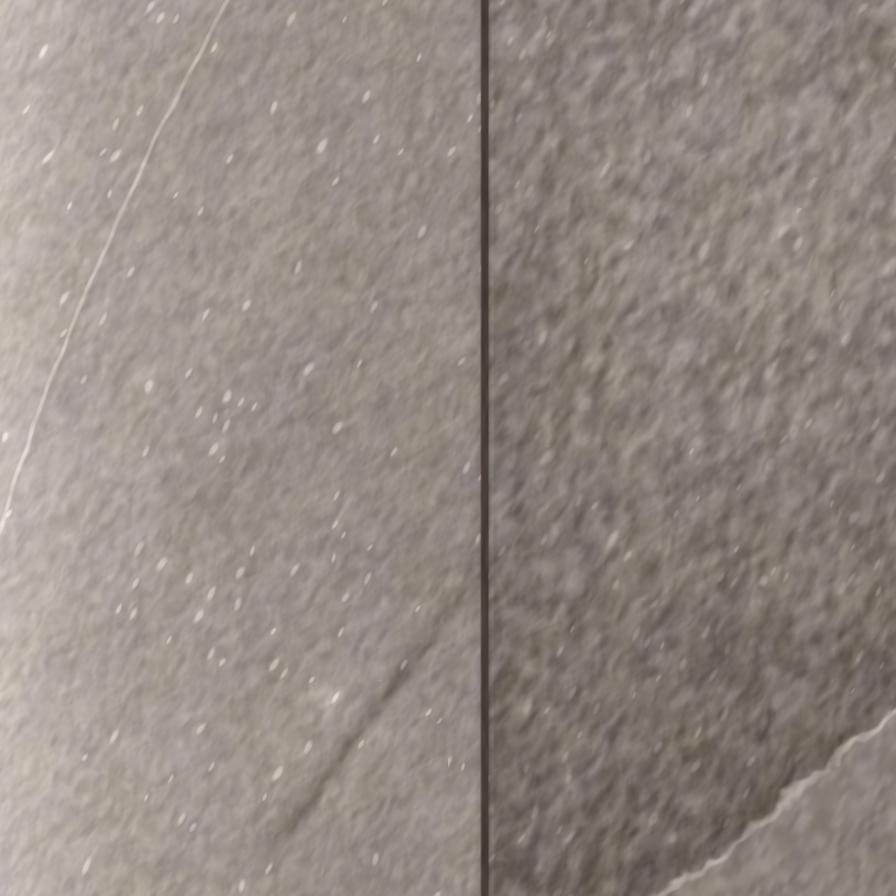
This texture is drawn by a three.js fragment shader. Its source:

```glsl
// Two grey-brown stone slabs split by a dark upright joint, with pale veins
// and a soft shadowed crack. Tone is built from gradients and slanted value
// noise; veins are distances to gentle curves, flecks come from a hashed grid.
varying vec2 vUv;

float hash(vec2 p) {
  return fract(sin(dot(p, vec2(127.1, 311.7))) * 43758.5453);
}

float noise(vec2 p) {
  vec2 i = floor(p), f = fract(p);
  f = f * f * (3.0 - 2.0 * f);
  return mix(mix(hash(i), hash(i + vec2(1, 0)), f.x),
             mix(hash(i + vec2(0, 1)), hash(i + vec2(1, 1)), f.x), f.y);
}

// Layered noise centred on zero
float fbm(vec2 p) {
  float sum = 0.0, amp = 0.5;
  for (int i = 0; i < 4; i++) {
    sum += amp * (noise(p) - 0.5);
    p = mat2(0.8, 0.6, -0.6, 0.8) * p * 2.03 + 17.3;
    amp *= 0.55;
  }
  return sum;
}

// Soft round patch of light or shade
float patchAt(vec2 p, vec2 centre, vec2 radius) {
  vec2 d = (p - centre) / radius;
  return exp(-dot(d, d));
}

// Sparse elongated mineral flecks, one candidate per cell
float flecks(vec2 q, float density) {
  vec2 cell = floor(q), f = fract(q) - 0.5;
  f -= 0.3 * (vec2(hash(cell + 3.1), hash(cell + 8.7)) - 0.5);
  float size = 0.14 + 0.18 * hash(cell + 5.3);
  float shape = 1.0 - smoothstep(0.3 * size, size, length(f * vec2(1.0, 0.8)));
  return shape * step(1.0 - density, hash(cell));
}

void main() {
  vec2 p = vUv;
  float rightSlab = step(0.54, p.x);

  // Coordinates across and along the slanted grain
  vec2 q = mat2(0.85, 0.53, -0.53, 0.85) * p;
  q = vec2(dot(p, vec2(0.87, -0.5)), dot(p, vec2(0.5, 0.87)));
  q += 0.006 * vec2(noise(p * 38.0), noise(p * 38.0 + 40.0));

  // Broad light: bright left edge, darker right slab
  float leftTone = 0.565 + 0.215 * exp(-p.x / 0.19);
  leftTone -= 0.025 * patchAt(p, vec2(0.49, 0.42), vec2(0.12, 0.14));
  float rightTone = 0.55 - 0.075 * smoothstep(0.85, 0.05, p.y);
  rightTone -= 0.03 * exp(-(p.x - 0.54) / 0.07);
  rightTone -= 0.03 * patchAt(p, vec2(0.61, 0.67), vec2(0.07, 0.1));
  rightTone += 0.03 * patchAt(p, vec2(0.86, 0.76), vec2(0.16, 0.12));
  float tone = mix(leftTone, rightTone, rightSlab);
  tone += 0.07 * fbm(q * vec2(9.0, 5.0) + 30.0 * rightSlab);

  // Grain, coarser and stronger on the right
  float fine = noise(q * vec2(165.0, 72.0)) - 0.5;
  float coarse = noise(q * vec2(98.0, 48.0) + 60.0) - 0.5;
  float dust = noise(q * vec2(290.0, 150.0) + 9.0) - 0.5;
  tone += mix(0.075, 0.085, rightSlab) * fine + 0.045 * dust;
  tone += mix(0.045, 0.135, rightSlab) * coarse;
  float relief = noise(q * vec2(110.0, 55.0)) - noise((q + vec2(0.004, -0.003)) * vec2(110.0, 55.0));
  tone += 0.06 * relief;

  // Scattered pale flecks
  float cluster = smoothstep(0.35, 0.7, noise(p * 7.0 + 4.0));
  tone += 0.15 * flecks(q * vec2(62.0, 30.0), 0.05 + 0.1 * cluster) * (1.0 - 0.4 * rightSlab);
  tone += 0.09 * flecks(q * vec2(36.0, 24.0) + 50.0, 0.07) * rightSlab;

  // Shadowed crack low on the left slab, lighter stone beneath it
  float crack = (p.y - 0.043 - 1.43 * (p.x - 0.306)) / 1.745;
  crack += 0.012 * (noise(p * 24.0) - 0.5);
  float span = smoothstep(0.0, 0.09, p.y) * (1.0 - smoothstep(0.23, 0.43, p.y));
  float below = smoothstep(0.004, -0.006, crack) * exp(min(crack, 0.0) / 0.05);
  float shade = exp(-pow(crack / (crack > 0.0 ? 0.016 : 0.007), 2.0));
  tone += (1.0 - rightSlab) * span * (0.025 * below - 0.12 * shade);
  tone += 0.065 * patchAt(p, vec2(0.375, 0.22), vec2(0.03, 0.035)) * (0.6 + noise(q * 60.0));

  // Fine pale vein crossing the upper left
  float t = p.y - 0.414;
  float thin = p.x - 0.322 * t - 0.193 * t * t;
  thin = (thin + 0.005 * (noise(p * 34.0) - 0.5)) * 0.92;
  float thinLine = 1.0 - smoothstep(0.0008, 0.0036, abs(thin));
  tone += 0.13 * thinLine * (0.6 + 0.5 * noise(p * 60.0)) * step(0.0, t + 0.02);
  tone -= 0.02 * exp(-pow((thin - 0.006) / 0.004, 2.0)) * step(0.0, t);

  // Rough vein at lower right: dark bank above, even stone beneath
  float s = p.x - 0.742;
  float rough = (p.y - 0.72 * s - 0.4 * s * s) * 0.77;
  rough += 0.014 * (noise(p * 42.0) - 0.5) + 0.006 * (noise(p * 110.0) - 0.5);
  float reach = rightSlab * smoothstep(-0.12, 0.04, s);
  float bank = smoothstep(0.0, 0.012, rough) * exp(-max(rough, 0.0) / 0.045);
  tone -= 0.11 * reach * bank;
  float under = rightSlab * smoothstep(0.004, -0.006, rough) * smoothstep(-0.03, 0.03, s);
  tone = mix(tone, 0.555 + 0.1 * fine + 0.04 * coarse, 0.8 * under);
  float veinWidth = 0.006 + 0.006 * patchAt(p, vec2(0.88, 0.1), vec2(0.025, 0.04));
  float vein = 1.0 - smoothstep(0.15 * veinWidth, veinWidth, abs(rough));
  tone += 0.17 * vein * smoothstep(-0.03, 0.01, s) * (0.55 + 0.6 * noise(p * 55.0));

  // Warm and cool mineral tint
  float warmth = 0.035 * fbm(q * vec2(26.0, 13.0) + 80.0) + 0.015 * (noise(q * 75.0) - 0.5);
  vec3 colour = vec3(tone) - vec3(0.0, 0.038, 0.066);
  colour += warmth * vec3(0.4, 0.1, -1.0);

  // Joint with a soft shadow and a faint lit right lip
  float joint = abs(p.x - 0.541);
  colour *= 1.0 - 0.13 * exp(-pow(joint / 0.009, 2.0));
  colour += 0.04 * exp(-pow((p.x - 0.549) / 0.002, 2.0));
  vec3 gap = vec3(0.28, 0.235, 0.215) + 0.05 * (noise(p * vec2(300.0, 45.0)) - 0.5);
  colour = mix(colour, gap, 1.0 - smoothstep(0.0028, 0.0056, joint));

  gl_FragColor = vec4(colour, 1.0);
}
```
